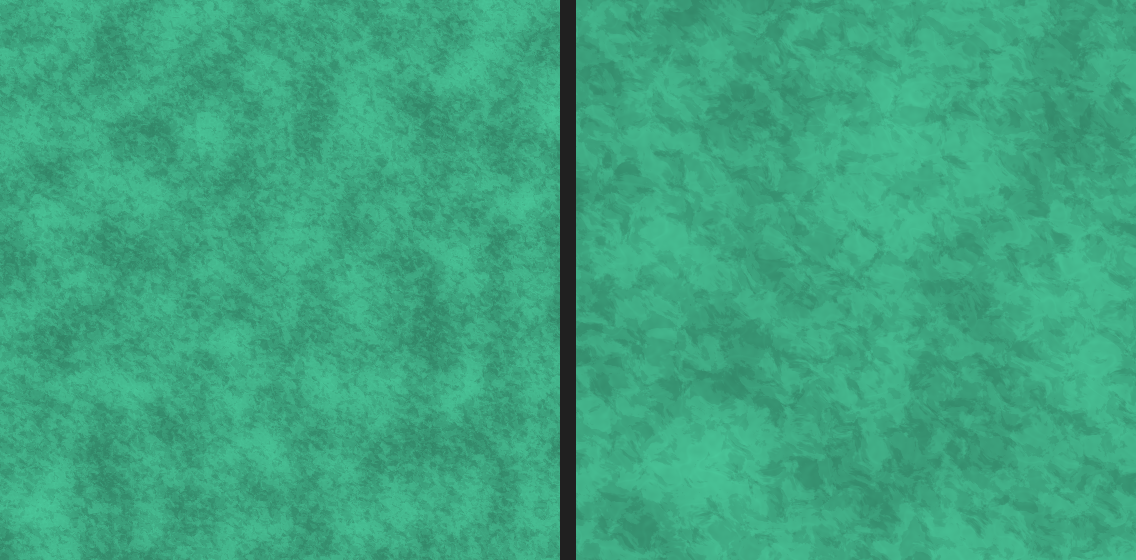
Left, the full canvas; right, a detail of the centre.
This texture is drawn by a three.js fragment shader. Its source:

```glsl
// Mottled sea-green surface: soft pale clouds under ragged darker blotches.
// Gradient-noise octaves make the clouds; warped, slanted octaves are cut
// into two layers of blotches, then thin pale veins and fine grain are added.
varying vec2 vUv;

vec2 hashGradient(vec2 cell) {
  vec3 h = fract(cell.xyx * vec3(0.1031, 0.1030, 0.0973));
  h += dot(h, h.yzx + 33.33);
  float angle = 6.2832 * fract((h.x + h.y) * h.z);
  return vec2(cos(angle), sin(angle));
}

float gradientNoise(vec2 p) {
  vec2 cell = floor(p);
  vec2 f = p - cell;
  vec2 u = f * f * f * (f * (f * 6.0 - 15.0) + 10.0);
  vec2 e = vec2(1.0, 0.0);
  float a = dot(hashGradient(cell), f);
  float b = dot(hashGradient(cell + e.xy), f - e.xy);
  float c = dot(hashGradient(cell + e.yx), f - e.yx);
  float d = dot(hashGradient(cell + e.xx), f - e.xx);
  return mix(mix(a, b, u.x), mix(c, d, u.x), u.y);
}

// Sum of five octaves, each turned so that the lattice does not show
float fbm(vec2 p, float gain) {
  float sum = 0.0;
  float amplitude = 1.0;
  for (int i = 0; i < 5; i++) {
    sum += amplitude * gradientNoise(p);
    p = mat2(1.6, 1.2, -1.2, 1.6) * p + 17.3;
    amplitude *= gain;
  }
  return sum;
}

void main() {
  // Broad light and shade
  float clouds = fbm(vUv * 9.0 + 3.7, 0.45);

  // Axes slanted down to the right, slightly stretched along the slant
  vec2 slanted = vec2(dot(vUv, vec2(0.85, -0.53)) * 0.82,
                      dot(vUv, vec2(0.53, 0.85)) * 1.12);
  vec2 warp = vec2(gradientNoise(vUv * 60.0 + 11.0),
                   gradientNoise(vUv * 60.0 + 47.0));
  vec2 p = slanted + 0.006 * warp;

  // Ragged blotches, sparser where the clouds are pale
  float coarse = fbm(p * 42.0 + 5.0, 0.66);
  float small = fbm(p * 80.0 + 71.0, 0.62);
  float coarseLight = smoothstep(-0.14, 0.08, coarse + 0.45 * clouds);
  float smallLight = smoothstep(-0.24, 0.00, small + 0.4 * clouds);

  // Thin pale veins and fine grain
  float veins = 1.0 - smoothstep(0.0, 0.10, abs(gradientNoise(p * 75.0 + 29.0)));
  float grain = gradientNoise(vUv * 210.0);

  float tone = 0.587 + 0.054 * coarseLight + 0.052 * smallLight
             + 0.095 * clouds + 0.016 * veins + 0.026 * grain;
  tone = clamp(tone, 0.52, 0.80);

  vec3 seaGreen = vec3(0.371, 1.0, 0.771);
  gl_FragColor = vec4(seaGreen * tone, 1.0);
}
```
